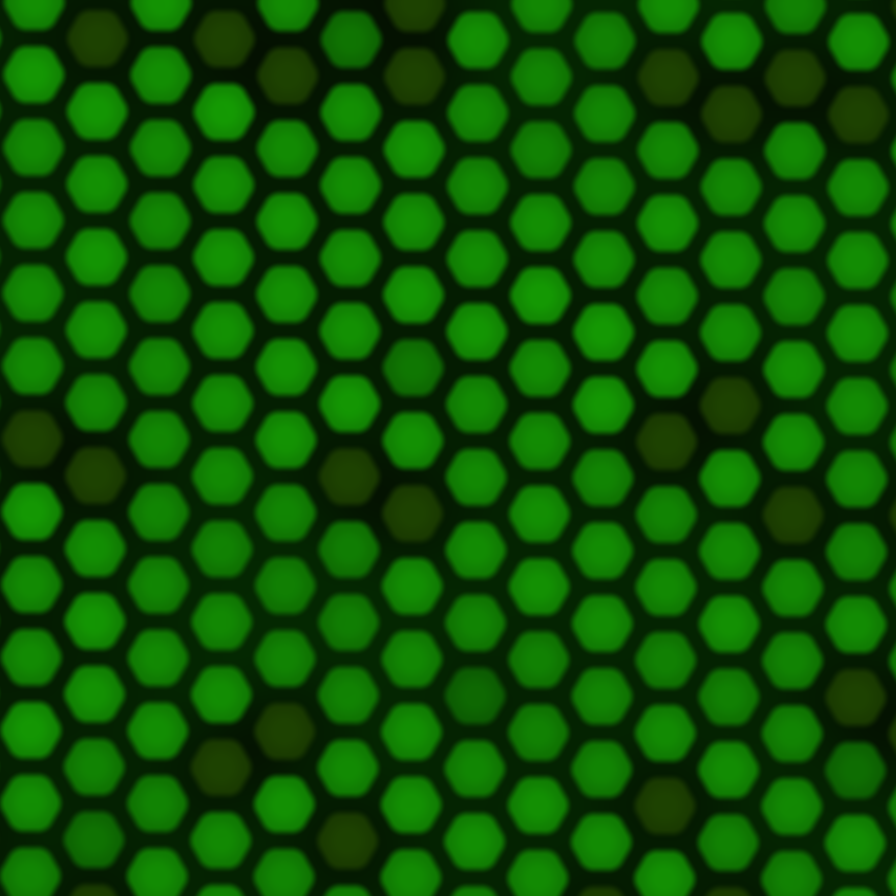
A Shadertoy shader for this pattern:

```glsl
// A panel of glowing green hexagonal lamps, packed in staggered columns.
// Each lamp is a soft rounded-hexagon distance field; hashes choose burnt-out
// and dim lamps, and lit neighbours spill a faint glow into the dark gaps.

float hash(vec2 p)
{
    vec3 q = fract(vec3(p.xyx) * 0.1031);
    q += dot(q, q.yzx + 33.33);
    return fract((q.x + q.y) * q.z);
}

float valueNoise(vec2 p)
{
    vec2 i = floor(p), f = fract(p);
    f = f * f * (3.0 - 2.0 * f);
    return mix(mix(hash(i), hash(i + vec2(1, 0)), f.x),
               mix(hash(i + vec2(0, 1)), hash(i + vec2(1, 1)), f.x), f.y);
}

// Flat-topped hexagon with the given inner radius
float hexagonDistance(vec2 p, float radius)
{
    const vec2 axis = vec2(-0.8660254, 0.5);
    p = abs(p);
    p -= 2.0 * min(dot(axis, p), 0.0) * axis;
    p -= vec2(clamp(p.x, -0.57735 * radius, 0.57735 * radius), radius);
    return length(p) * sign(p.y);
}

// Brightness of a lamp: 0 when burnt out, otherwise close to 1
float lampLevel(vec2 cell)
{
    float state = hash(cell + 57.0);
    if (state < 0.115) return 0.0;
    float level = mix(0.91, 1.03, hash(cell + 131.0));
    return state < 0.15 ? 0.8 * level : level;
}

void mainImage(out vec4 fragColor, in vec2 fragCoord)
{
    vec2 uv = fragCoord / iResolution.y;
    float haze = valueNoise(uv * 3.2 + 7.0);

    // Slightly tilted lattice
    const float tilt = 0.0045;
    const vec2 pitch = vec2(0.0708, 0.0813);
    vec2 p = uv - vec2(0.0378, 0.9167);
    p = vec2(p.x - tilt * p.y, p.y + tilt * p.x);

    float blur = max(0.0055, 1.0 / iResolution.y);
    float coverage = 0.0, glow = 0.0;
    vec3 lamps = vec3(0.0);

    // Gather the lamps around this point
    for (int i = -1; i <= 1; i++)
    for (int j = -1; j <= 1; j++)
    {
        float column = round(p.x / pitch.x) + float(i);
        float stagger = 0.5 * mod(column, 2.0);
        float row = round(p.y / pitch.y - stagger) + float(j);
        vec2 offset = p - pitch * vec2(column, row + stagger);
        float level = lampLevel(vec2(column, row));

        float edge = hexagonDistance(offset, 0.0135) - 0.0178;
        float mask = 1.0 - smoothstep(-blur, blur, edge);
        float falloff = 1.0 - 0.13 * smoothstep(0.008, 0.032, length(offset));
        vec3 tint = level > 0.0 ? vec3(0.075, 0.575, 0.012) * level * (1.04 - 0.13 * haze)
                                : vec3(0.115, 0.26, 0.004);
        lamps += tint * falloff * mask;
        coverage += mask;

        float reach = max(0.0, 1.0 - dot(offset, offset) / (0.105 * 0.105));
        glow += level * reach * reach;
    }

    // Dark gaps lifted by spilled light
    vec3 gap = vec3(0.015, 0.05, 0.005)
             + vec3(0.001, 0.045, 0.0) * glow * mix(0.6, 1.25, haze);
    fragColor = vec4(gap * (1.0 - min(coverage, 1.0)) + lamps, 1.0);
}
```
